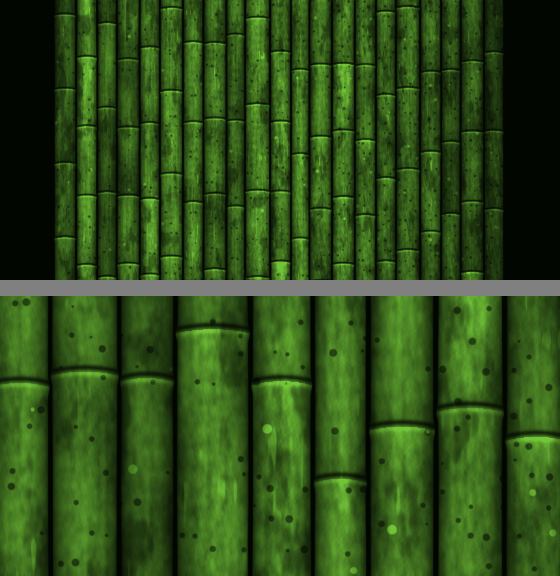
Top: the whole. Bottom: its middle third, enlarged.
Write a Shadertoy shader that draws this texture.

```glsl
#define STALKS 21.0
#define LEFT_EDGE 0.096
#define RIGHT_EDGE 0.900
#define WIDTH_JITTER 0.20
#define NODE_SPACING vec2(0.235, 0.315)
#define NODE_WIDTH 0.0034
#define WEAR 0.85
#define LEAF vec3(0.35, 0.60, 0.17)
#define SHADOW vec3(0.008, 0.022, 0.004)

float hash(vec2 p) {
    return fract(sin(dot(p, vec2(127.1, 311.7))) * 43758.5);
}

float noise(vec2 p) {
    vec2 i = floor(p), f = fract(p);
    f = f * f * (3.0 - 2.0 * f);
    return mix(mix(hash(i), hash(i + vec2(1, 0)), f.x),
               mix(hash(i + vec2(0, 1)), hash(i + vec2(1, 1)), f.x), f.y);
}

float fbm(vec2 p) {
    float sum = 0.0, amp = 0.53;
    for (int k = 0; k < 4; k++) {
        sum += amp * noise(p);
        p = p * 2.03 + 17.3;
        amp *= 0.5;
    }
    return sum;
}

// Left border of stalk i; the outermost borders stay fixed
float border(float i) {
    float inner = step(0.5, i) * step(i, STALKS - 0.5);
    return i + inner * WIDTH_JITTER * (hash(vec2(i, 3.0)) - 0.5);
}

// Round specks, one candidate per cell
float specks(vec2 p, float density, float pixel) {
    vec2 cell = floor(p);
    vec2 centre = 0.3 + 0.4 * vec2(hash(cell + 5.1), hash(cell + 9.7));
    float radius = 0.08 + 0.18 * hash(cell + 2.3);
    float dist = length(fract(p) - centre);
    return step(hash(cell), density) * (1.0 - smoothstep(radius - pixel, radius + pixel, dist));
}

// Brightness of the weathered skin
float skin(vec2 p, float id, float pixel) {
    vec2 q = p + vec2(0.0, id * 7.31);
    float blotch = fbm(q * vec2(20.0, 7.0));
    float fibre = noise(q * vec2(190.0, 8.0));
    float grain = fbm(q * vec2(150.0, 75.0));
    float tone = 1.0 + WEAR * (1.1 * (blotch - 0.5) + 0.30 * (fibre - 0.5) + 0.55 * (grain - 0.5));

    // Dark mould, pits and pale scratches
    float mould = smoothstep(0.53, 0.72, fbm(q * vec2(32.0, 13.0) + 40.0));
    tone *= 1.0 - 0.45 * WEAR * mould;
    tone *= 1.0 - 0.55 * specks(q * 55.0, 0.13, 55.0 * pixel);
    float scratch = smoothstep(0.78, 0.92, noise(q * vec2(150.0, 22.0) + 80.0));
    tone += 0.35 * scratch * smoothstep(0.50, 0.68, noise(q * 9.0));
    return tone + 0.6 * specks(q * 42.0 + 31.0, 0.025, 42.0 * pixel);
}

void mainImage(out vec4 fragColor, in vec2 fragCoord) {
    vec2 uv = fragCoord / iResolution.xy;
    vec2 p = fragCoord / iResolution.y;
    float pixel = 1.0 / iResolution.y;

    // Find the stalk and the position across it, -1 to 1
    float scale = STALKS / (RIGHT_EDGE - LEFT_EDGE);
    float x = (uv.x - LEFT_EDGE) * scale;
    float id = floor(x);
    id += step(border(id + 1.0), x) - step(x, border(id));
    id = clamp(id, 0.0, STALKS - 1.0);
    float start = border(id), width = border(id + 1.0) - start;
    float across = 2.0 * (x - start) / width - 1.0;

    // Joints: signed height from the nearest one, slightly bowed
    float spacing = mix(NODE_SPACING.x, NODE_SPACING.y, hash(vec2(id, 11.0)));
    float bow = 0.005 * across * across;
    float along = (uv.y + bow) / spacing + hash(vec2(id, 23.0));
    float segment = floor(along);
    float joint = (along - floor(along + 0.5)) * spacing;
    float soft = max(NODE_WIDTH, 0.8 * pixel);

    // Rounded outline that swells at the joints
    float swell = exp(-pow(joint / 0.008, 2.0));
    float wobble = 0.03 * (noise(vec2(id * 9.0, uv.y * 9.0)) - 0.5);
    float halfWidth = 0.935 + 0.055 * swell + wobble;
    float s = across / halfWidth;
    float edge = 2.0 * scale * pixel * iResolution.y / iResolution.x / width;
    float cover = 1.0 - smoothstep(1.0 - edge, 1.0 + edge, abs(s));
    float light = s - 0.12;
    float roundness = sqrt(max(1.0 - s * s, 0.0)) * (1.0 - 0.28 * light * light);

    // Tone of the stalk, its segment and its skin
    float tone = 0.73 * mix(0.70, 1.28, hash(vec2(id, 37.0)));
    tone *= mix(0.86, 1.14, hash(vec2(id, segment + 51.0)));
    tone *= skin(p, id, pixel) * mix(0.12, 1.0, roundness);
    tone *= 1.0 - 0.12 * smoothstep(0.6, 0.9, uv.x);

    // Shaded foot, dark groove and bright lip of each joint
    tone *= 1.0 - 0.22 * step(0.0, joint) * exp(-joint / 0.03);
    tone *= 1.0 + 0.18 * step(joint, 0.0) * exp(joint / 0.03);
    tone *= 1.0 - 0.72 * exp(-pow((joint - 0.005) / soft, 2.0));
    tone += 0.30 * roundness * exp(-pow((joint + 0.002) / soft, 2.0));

    vec3 colour = SHADOW + LEAF * clamp(tone, 0.0, 1.25);
    fragColor = vec4(mix(SHADOW, colour, cover), 1.0);
}
```
